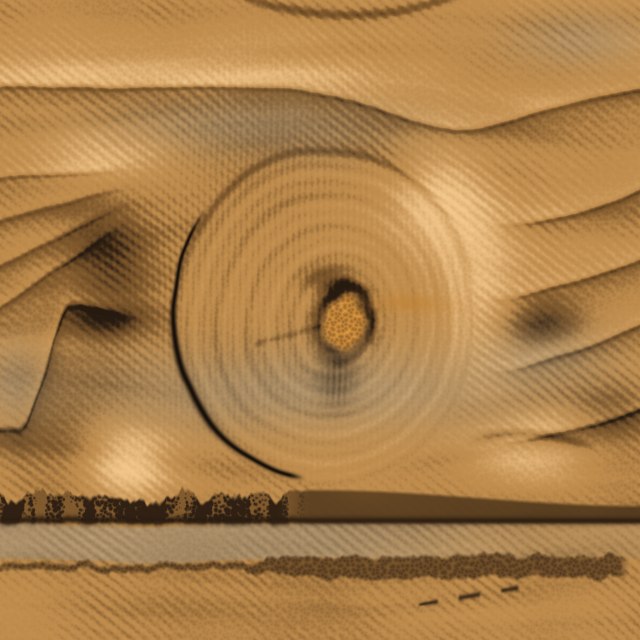
Write a three.js fragment shader that draws this texture.

```glsl
varying vec2 vUv;
#define CHAR vec3(.15, .10, .06)
#define BROWN vec3(.49, .34, .17)
#define TAN vec3(.75, .55, .30)
#define PALE vec3(.95, .78, .55)
#define GREY vec3(.66, .57, .44)
#define AMBER vec3(.76, .51, .20)
#define KNOT_CENTER vec2(.508, .499)
#define KNOT_RADII vec2(.235, .265)
#define PITH vec2(.537, .492)
#define SCRATCH_FREQ 480.
#define SAW_FREQ 680.

vec2 p; // warped position

// Layered, rotated sines
float waves(vec2 v) {
  float sum = 0., amp = .5;
  for (int i = 0; i < 5; i++) {
    v = mat2(.8, -.6, .6, .8) * v * 1.7 + 1.3;
    sum += amp * sin(v.x + 1.5 * sin(v.y));
    amp *= .6;
  }
  return sum;
}
vec2 hash2(vec2 v) {
  return fract(sin(vec2(dot(v, vec2(127.1, 311.7)), dot(v, vec2(269.5, 183.3)))) * 4375.85);
}
// Distance to the nearest cell point
float cells(vec2 v) {
  vec2 id = floor(v), f = fract(v);
  float d = 2.;
  for (int k = 0; k < 9; k++) {
    vec2 o = vec2(mod(float(k), 3.), floor(float(k) / 3.)) - 1.;
    d = min(d, length(o + hash2(id + o) - f));
  }
  return d;
}
float spot(float x, float y, float rx, float ry) {
  vec2 q = (p - vec2(x, y)) / vec2(rx, ry);
  return exp(-dot(q, q));
}
float stroke(float d, float width) { return exp(-d * d / (width * width)); }
float band(float y, float low, float high) {
  return smoothstep(low - .004, low + .004, y) * (1. - smoothstep(high - .004, high + .004, y));
}
// Grain edge: pale above, dark below
float ridge(float d, float spread) {
  return exp(-abs(d) / spread) * mix(-.2, .17, smoothstep(-.004, .004, d)) - .2 * stroke(d, .005);
}
vec3 wood(float t) {
  vec3 c = mix(CHAR, BROWN, smoothstep(0., .33, t));
  c = mix(c, TAN, smoothstep(.3, .57, t));
  return mix(c, PALE, smoothstep(.55, .95, t));
}

void main() {
  vec2 uv = vUv;
  float cloud = waves(uv * vec2(3., 5.)), ragged = waves(uv * vec2(45., 9.)), speck = cells(uv * 150.);
  p = uv + .005 * vec2(waves(uv.yx * 6.), waves(uv * 5. + 4.));
  vec2 q = (p - KNOT_CENTER) / KNOT_RADII;
  float r = length(q), knot = 1. - smoothstep(.94, 1.04, r), outside = 1. - knot;

  // Fibres bending around the knot
  float flow = p.y - .12 * q.y * exp(-.7 * r * r);
  float tone = .53 + .06 * cloud + .05 * outside * waves(vec2(p.x * 2., flow * 28.));

  // Grain edges above and beside the knot
  tone += ridge(p.y - .862 + .065 * stroke(p.x - .72, .16), .04);
  tone -= .25 * stroke(p.y - .978 - 1.1 * (p.x - .55) * (p.x - .55), .008);
  float rise = max(p.x - .79, 0.);
  for (int i = 0; i < 4; i++) {
    float k = float(i);
    float right = .648 - .113 * k + rise * (.13 + .6 * rise + .04 * k * step(k, 2.5));
    tone += ridge(p.y - right, .028) * smoothstep(.75, .87, p.x);
    float left = .72 - .065 * k + p.x * (.05 + .2 * k);
    tone += .75 * ridge(p.y - left, .024) * (1. - smoothstep(.1, .22, p.x));
  }
  float bend = .325 + .2 * smoothstep(.03, .11, p.x) - .25 * max(p.x - .13, 0.);
  tone += ridge((p.y - bend) * (.8 - .4 * spot(.07, .43, .04, .09)), .025) * (1. - smoothstep(.15, .23, p.x));

  // Pale glows, then dark stains
  tone += .42 * spot(.2, .28, .075, .06) + .3 * spot(.83, .29, .09, .05) + .3 * spot(.69, .69, .08, .1);
  tone += .24 * spot(.17, .75, .12, .05) + .2 * spot(.75, .54, .06, .12) + .16 * spot(.25, .885, .35, .025);
  tone -= .42 * spot(.17, .61, .07, .075) * (.85 + .3 * cloud) + .32 * spot(.17, .505, .07, .035);
  tone -= .14 * spot(.09, .33, .1, .12) + .38 * spot(.85, .495, .055, .035) + .3 * spot(.96, .36, .08, .04);
  float curl = .325 - .6 * pow(abs(p.x - .81), 1.5);
  tone -= .28 * stroke(p.y - curl, .008) * smoothstep(.72, .78, p.x) * (1. - smoothstep(.88, .94, p.x));

  // Growth rings around the pith
  float ringR = length((p - mix(PITH, KNOT_CENTER, min(r, 1.))) / KNOT_RADII);
  tone += knot * (.035 * sin(ringR * 75. + 2. * cloud) + .03 * sin(ringR * 31.) + .02);
  tone -= .18 * stroke(r - 1., .025) * smoothstep(-.1, .8, q.y);

  // Diagonal scratches, vertical saw marks, pores
  float scratch = sin(dot(uv, vec2(.62, .78)) * SCRATCH_FREQ + 3. * waves(uv * 4.));
  tone += .065 * outside * scratch * (.55 + .6 * waves(uv * 9. + 7.));
  float saw = sin(uv.x * SAW_FREQ + 2. * waves(uv * 7.));
  tone += .04 * saw * spot(.43, .57, .24, .28) + .07 * (speck - .45);

  // Dark collar and stains around the pith
  vec2 core = (p - PITH) / vec2(.04, .048);
  float coreR = length(core) + .12 * waves(uv * 35.);
  tone -= .48 * stroke(coreR - 1.1, .28) * (.5 + .5 * smoothstep(-.7, .7, core.x * .5 + core.y));
  tone -= .3 * spot(.51, .56, .035, .022) + .3 * spot(.53, .405, .03, .045) * (.8 + .3 * saw);
  tone -= .13 * stroke(p.y - .49 - .22 * (p.x - .51), .005) * band(p.x, .4, .5);

  // Weathered grey and amber layers
  float grey = .65 * spot(.4, .8, .22, .045) + .75 * spot(.48, .39, .36, .065) + .55 * spot(.91, .94, .11, .04);
  grey += .55 * spot(.02, .4, .05, .07) + .5 * spot(.85, .45, .1, .05);
  grey += .8 * band(p.y, .125, .18) * (1. - .6 * smoothstep(.45, .9, p.x));
  vec3 color = mix(wood(tone), GREY * (.42 + 1.05 * tone), clamp(grey, 0., .85));
  color = mix(color, AMBER * (.75 + .5 * speck), .85 * (1. - smoothstep(.6, 1., coreR)));
  color = mix(color, AMBER, .6 * spot(.64, .525, .055, .013));

  // Crack along the left of the knot
  float crack = stroke(r - 1. - .06 * q.y, .012 + .016 * stroke(q.y + .35, .5));
  color = mix(color, CHAR * .6, crack * (1. - smoothstep(-.25, -.12, q.x)) * (1. - smoothstep(.5, .7, q.y)));

  // Seam: charred on the left, olive on the right
  float charred = 1. - smoothstep(.43, .49, uv.x);
  float top = mix(.234 - .025 * smoothstep(.5, 1., uv.x), .224 + .014 * ragged, charred);
  vec3 burnt = mix(CHAR, BROWN, smoothstep(.1, .8, ragged + speck - .2));
  color = mix(color, mix(BROWN * (.72 + .12 * cloud), burnt, charred), .94 * band(uv.y, .184, top));
  color = mix(color, CHAR, .85 * stroke(uv.y - .186 - .003 * ragged * charred, .006));

  // Burnt strip and broken dashes
  float thick = .003 + .012 * smoothstep(.36, .48, uv.x);
  float strip = band(uv.y + .006 * ragged, .112 - thick, .116 + thick) * (1. - smoothstep(.965, .985, uv.x));
  color = mix(color, mix(CHAR, BROWN, .3 + .6 * speck), .85 * strip);
  float dash = stroke(uv.y - .056 - .17 * (uv.x - .66), .004 + .002 * ragged) * band(uv.x, .655, .81);
  color = mix(color, CHAR, .8 * dash * smoothstep(-.3, .3, sin(uv.x * 95. + 1.)));
  gl_FragColor = vec4(clamp(color, 0., 1.), 1.);
}
```
